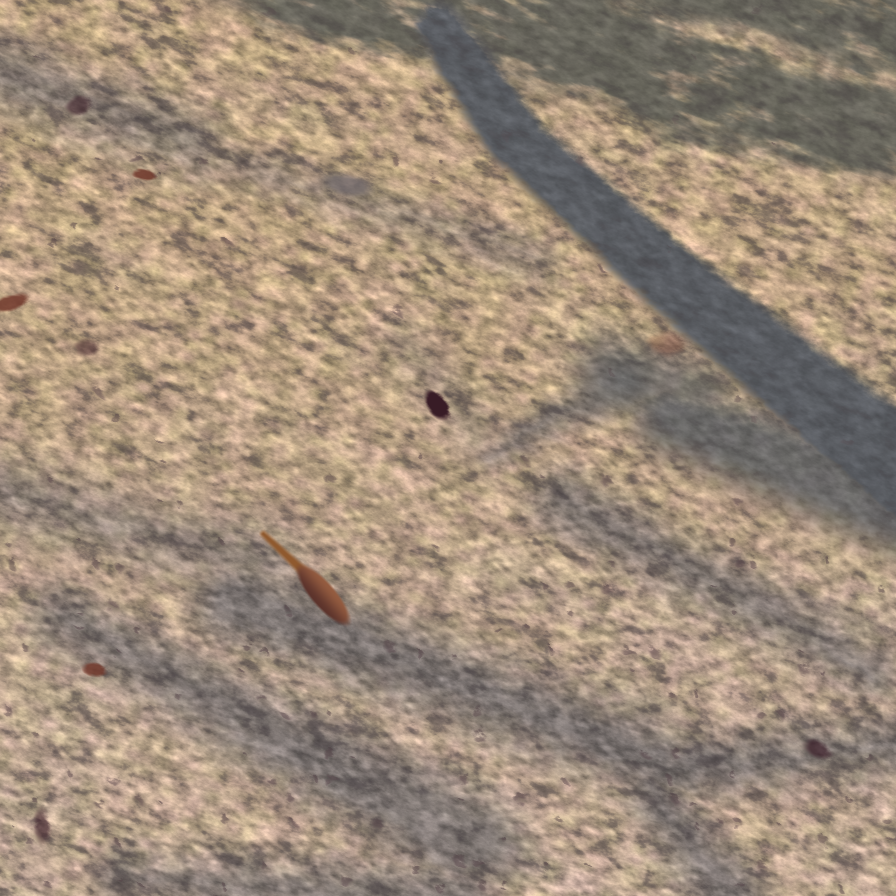
Write a WebGL 1 fragment shader that draws this texture.

```glsl
precision highp float;
uniform vec2 u_resolution;

float hash(vec2 p) {
  return fract(sin(dot(p, vec2(127.1, 311.7))) * 43758.545);
}

float noise(vec2 p) {
  vec2 cell = floor(p), f = fract(p);
  f = f * f * (3.0 - 2.0 * f);
  return mix(mix(hash(cell), hash(cell + vec2(1.0, 0.0)), f.x),
             mix(hash(cell + vec2(0.0, 1.0)), hash(cell + 1.0), f.x), f.y);
}

float fbm(vec2 p) {
  float sum = 0.0, amp = 0.5;
  for (int i = 0; i < 4; i++) {
    sum += amp * noise(p);
    p = mat2(1.6, 1.2, -1.2, 1.6) * p + 7.3;
    amp *= 0.5;
  }
  return sum / 0.9375;
}

vec2 rotate(vec2 p, float angle) {
  float c = cos(angle), s = sin(angle);
  return vec2(c * p.x - s * p.y, s * p.x + c * p.y);
}

// Coverage of a soft stroke whose radius runs from ra to rb
float stroke(vec2 p, vec2 a, vec2 b, float ra, float rb, float soft) {
  vec2 ab = b - a;
  float t = clamp(dot(p - a, ab) / dot(ab, ab), 0.0, 1.0);
  float d = length(p - a - ab * t) - mix(ra, rb, t);
  return 1.0 - smoothstep(-soft, soft, d);
}

// Coverage of a tilted ellipse
float blob(vec2 p, vec2 center, vec2 size, float angle, float soft) {
  float d = length(rotate(p - center, -angle) / size);
  return 1.0 - smoothstep(1.0 - soft, 1.0 + soft, d);
}

float trunkShadow(vec2 p) {
  float s = stroke(p, vec2(0.49, 0.97), vec2(0.575, 0.845), 0.026, 0.034, 0.008);
  s = max(s, stroke(p, vec2(0.575, 0.845), vec2(0.75, 0.688), 0.031, 0.038, 0.008));
  s = max(s, stroke(p, vec2(0.75, 0.688), vec2(1.04, 0.45), 0.038, 0.055, 0.01));
  s = max(s, 0.85 * stroke(p, vec2(0.75, 0.535), vec2(1.04, 0.425), 0.04, 0.055, 0.03));
  return max(s, 0.7 * stroke(p, vec2(0.68, 0.59), vec2(0.78, 0.56), 0.035, 0.035, 0.03));
}

float canopyShadow(vec2 p, float ragged) {
  float lower = 1.035 - 0.24 * p.x + 0.06 * ragged;
  float s = smoothstep(-0.012, 0.025, p.y - lower) * smoothstep(0.2, 0.32, p.x);
  s = max(s, stroke(p, vec2(0.24, 1.02), vec2(0.56, 0.96), 0.02, 0.04, 0.02));
  s = max(s, stroke(p, vec2(0.5, 0.97), vec2(1.02, 0.845), 0.04, 0.04, 0.03));
  float gap = stroke(p, vec2(0.69, 0.995), vec2(1.02, 0.9), 0.006, 0.017, 0.016);
  float streaks = smoothstep(0.05, 0.4, ragged) * 0.55;
  return s * (1.0 - 0.75 * gap * smoothstep(-0.3, 0.2, ragged)) * (1.0 - streaks);
}

float softShadows(vec2 p) {
  float s = 0.8 * stroke(p, vec2(0.0, 0.92), vec2(0.22, 0.84), 0.035, 0.025, 0.045);
  s = max(s, 0.6 * stroke(p, vec2(0.2, 0.84), vec2(0.6, 0.71), 0.014, 0.014, 0.03));
  s = max(s, 0.8 * stroke(p, vec2(0.69, 0.57), vec2(0.55, 0.49), 0.025, 0.008, 0.022));
  s = max(s, 0.85 * stroke(p, vec2(0.63, 0.44), vec2(0.98, 0.25), 0.03, 0.025, 0.035));
  s = max(s, 0.75 * stroke(p, vec2(0.0, 0.45), vec2(0.3, 0.37), 0.025, 0.025, 0.05));
  s = max(s, stroke(p, vec2(0.27, 0.33), vec2(0.74, 0.15), 0.04, 0.035, 0.045));
  s = max(s, 0.9 * stroke(p, vec2(0.74, 0.14), vec2(1.02, 0.17), 0.03, 0.025, 0.035));
  s = max(s, 0.9 * stroke(p, vec2(0.07, 0.31), vec2(0.53, 0.06), 0.028, 0.05, 0.04));
  s = max(s, 0.8 * stroke(p, vec2(0.14, 0.02), vec2(0.52, 0.0), 0.025, 0.035, 0.035));
  s = max(s, 0.9 * stroke(p, vec2(0.73, 0.12), vec2(0.82, -0.02), 0.025, 0.04, 0.035));
  return max(s, 0.4 * stroke(p, vec2(0.45, 0.62), vec2(0.55, 0.5), 0.015, 0.02, 0.04));
}

// Small dark crumbs, one per jittered cell
float crumbs(vec2 p, float scale, float density) {
  vec2 cell = floor(p * scale);
  vec2 center = 0.3 + 0.4 * vec2(hash(cell + 3.1), hash(cell + 8.7));
  float size = 0.08 + 0.12 * hash(cell + 5.2);
  return blob(fract(p * scale), center, vec2(size * 1.4, size), -0.6, 0.5)
       * step(hash(cell + 1.9), density);
}

void main() {
  vec2 p = gl_FragCoord.xy / u_resolution;

  // Grass grain: long streaks far away, rounder clumps nearby
  vec2 g = rotate(p, 0.36);
  float far = smoothstep(0.1, 0.8, p.y);
  float streak = mix(fbm(g * vec2(36.0, 62.0)), fbm(g * vec2(28.0, 95.0)), far) - 0.5;
  float fine = fbm(g * vec2(85.0, 150.0) + 19.0) - 0.5;
  float broad = fbm(g * vec2(7.0, 17.0) + 4.0) - 0.5;
  float tint = noise(g * vec2(60.0, 80.0) + 31.0) - 0.5;

  // Sunlit ground
  vec3 color = mix(vec3(0.72, 0.63, 0.545), vec3(0.72, 0.62, 0.505), smoothstep(0.2, 0.75, p.y));
  color += vec3(0.03, 0.0, -0.03) * broad + vec3(0.03, -0.01, 0.05) * tint;

  // Cast shadows
  vec2 warped = p + 0.03 * vec2(broad, streak);
  float dapple = softShadows(warped) + 0.3 * max(broad, 0.0);
  color = mix(color, vec3(0.455, 0.43, 0.425), clamp(dapple, 0.0, 0.95));
  float canopy = 0.9 * canopyShadow(p + 0.02 * vec2(broad, streak), streak + broad);
  float trunk = trunkShadow(p + 0.012 * vec2(streak, fine));
  float deep = max(canopy, trunk);
  vec3 shade = mix(vec3(0.355, 0.36, 0.335), vec3(0.335, 0.35, 0.375), trunk);
  color = mix(color, shade, deep * 0.96);

  // Grain and pits
  float contrast = mix(1.0, 0.5, deep);
  color *= 1.0 + contrast * (0.46 * streak + 0.8 * fine);
  float pits = smoothstep(0.12, 0.34, -streak - 0.6 * fine);
  color = mix(color, vec3(0.36, 0.32, 0.34), 0.35 * pits * contrast);
  float near = 1.0 - smoothstep(0.1, 0.5, p.y);
  float crumb = crumbs(p + 0.02 * vec2(streak, fine), 42.0, 0.04 + 0.14 * near);
  color = mix(color, vec3(0.32, 0.25, 0.27), 0.5 * crumb * contrast);

  // Scattered debris
  vec2 q = p + 0.008 * vec2(fine, streak);
  float dark = blob(q, vec2(0.488, 0.548), vec2(0.017, 0.010), -0.9, 0.25);
  dark = max(dark, 0.6 * blob(q, vec2(0.088, 0.882), vec2(0.013, 0.010), 0.3, 0.4));
  dark = max(dark, 0.7 * blob(q, vec2(0.913, 0.163), vec2(0.015, 0.008), -0.4, 0.4));
  dark = max(dark, 0.5 * blob(q, vec2(0.096, 0.612), vec2(0.012, 0.008), 0.0, 0.4));
  dark = max(dark, 0.6 * blob(q, vec2(0.047, 0.078), vec2(0.008, 0.018), 0.1, 0.4));
  color = mix(color, vec3(0.22, 0.11, 0.15), dark);
  float stone = blob(q, vec2(0.387, 0.793), vec2(0.026, 0.010), -0.2, 0.4);
  color = mix(color, vec3(0.45, 0.42, 0.43), 0.75 * stone);
  float red = blob(q, vec2(0.012, 0.663), vec2(0.019, 0.008), 0.35, 0.3);
  red = max(red, blob(q, vec2(0.16, 0.806), vec2(0.012, 0.006), -0.1, 0.3));
  red = max(red, blob(q, vec2(0.105, 0.253), vec2(0.012, 0.007), -0.3, 0.3));
  red = max(red, 0.4 * blob(q, vec2(0.743, 0.616), vec2(0.019, 0.012), -0.2, 0.4));
  color = mix(color, vec3(0.44, 0.22, 0.17), 0.85 * red);

  // Fallen leaf with stem
  float stem = stroke(p, vec2(0.294, 0.404), vec2(0.338, 0.363), 0.003, 0.005, 0.003);
  color = mix(color, vec3(0.56, 0.35, 0.18), stem);
  float leaf = blob(p, vec2(0.361, 0.336), vec2(0.041, 0.013), -0.86, 0.15);
  float ridge = smoothstep(-0.012, 0.012, rotate(p - vec2(0.361, 0.336), 0.86).y);
  color = mix(color, mix(vec3(0.36, 0.20, 0.17), vec3(0.58, 0.36, 0.25), ridge), leaf);

  gl_FragColor = vec4(clamp(color, 0.0, 1.0), 1.0);
}
```
